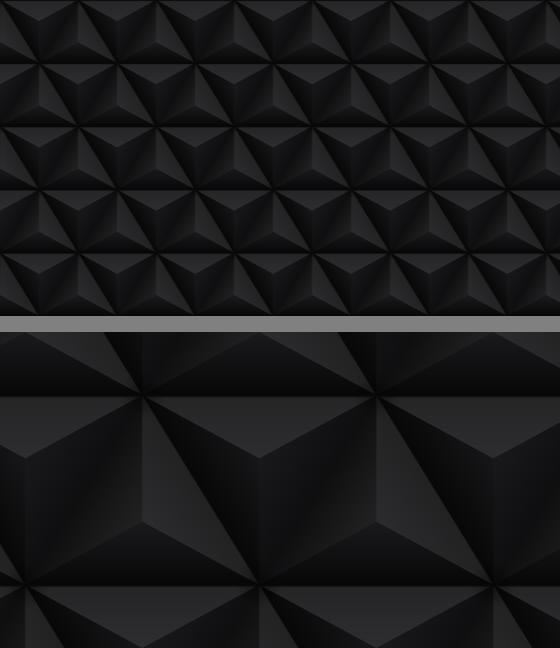
Top, the full canvas; bottom, a detail of the centre.
Reproduce this pattern procedurally as a WebGL 2 fragment shader.

```glsl
#version 300 es
precision highp float;

uniform vec2 u_resolution;
out vec4 outColor;

const float ROWS = 5.0;
const float CELL_WIDTH = 1.2346;   // triangle base, in row heights
const float SEAM_WIDTH = 0.012;

const vec3 BLACK = vec3(0.028, 0.028, 0.032);
const vec3 COAL = vec3(0.056, 0.056, 0.062);
const vec3 CHARCOAL = vec3(0.088, 0.088, 0.095);
const vec3 GRAPHITE = vec3(0.132, 0.132, 0.137);
const vec3 SLATE = vec3(0.172, 0.172, 0.180);

// Signed horizontal offset to the nearest integer
float centered(float x) {
    return fract(x + 0.5) - 0.5;
}

// Distance above zero along each edge: x = flat side, y = left, z = right
vec3 edgeWeights(float height, float offset) {
    float halfSpan = 0.5 * (1.0 - height);
    return vec3(height, halfSpan + offset, halfSpan - offset);
}

// Three facets meeting at the centroid, already shaded
vec3 pyramid(vec3 weights, float offset, vec3 flatSide, vec3 leftSide, vec3 rightSide, float aa) {
    vec3 sides = mix(leftSide, rightSide, smoothstep(-aa, aa, offset));
    float onFlat = smoothstep(-aa, aa, min(weights.y, weights.z) - weights.x);
    return mix(sides, flatSide, onFlat);
}

// Gradient from the outer edge of a facet to the centroid
vec3 facet(vec3 edge, vec3 centre, float weight) {
    return mix(edge, centre, clamp(3.0 * weight, 0.0, 1.0));
}

vec3 upPyramid(float height, float offset, float aa) {
    vec3 w = edgeWeights(height, offset);
    vec3 base = facet(BLACK, CHARCOAL * 1.15, w.x);
    vec3 left = facet(COAL, GRAPHITE, w.y);
    vec3 right = facet(GRAPHITE, SLATE, w.z);
    return pyramid(w, offset, base, left, right, aa);
}

vec3 downPyramid(float height, float offset, float aa) {
    vec3 w = edgeWeights(height, offset);
    vec3 top = facet(GRAPHITE * 1.1, SLATE * 1.03, w.x);
    vec3 left = facet(BLACK, CHARCOAL, w.y);
    vec3 right = facet(COAL, CHARCOAL * 1.1, w.z);
    return pyramid(w, offset, top, left, right, aa);
}

// Soft shade where six triangles meet
float cornerShade(vec2 toTop, vec2 toBottom) {
    float d = min(length(toTop), length(toBottom));
    return mix(0.6, 1.0, smoothstep(0.0, 0.14, d));
}

void main() {
    vec2 p = gl_FragCoord.xy / u_resolution.y * ROWS;
    float aa = ROWS / u_resolution.y;

    // Alternate rows slide by half a triangle
    float row = floor(p.y);
    float column = p.x / CELL_WIDTH + 0.5 * mod(row, 2.0);
    float height = fract(p.y);
    float upOffset = centered(column);
    float downOffset = centered(column + 0.5);

    // Upright and inverted triangles share the slanted edges
    vec3 up = upPyramid(height, upOffset, aa);
    vec3 down = downPyramid(1.0 - height, downOffset, aa);
    float inside = 0.5 * (1.0 - height) - abs(upOffset);
    vec3 color = mix(down, up, smoothstep(-aa, aa, inside));

    // Dark joints between rows and at the corners
    vec2 toTop = vec2(upOffset * CELL_WIDTH, 1.0 - height);
    vec2 toBottom = vec2(downOffset * CELL_WIDTH, height);
    color *= cornerShade(toTop, toBottom);
    float seam = min(height, 1.0 - height);
    color = mix(BLACK, color, smoothstep(0.0, SEAM_WIDTH + aa, seam));

    outColor = vec4(color, 1.0);
}
```
